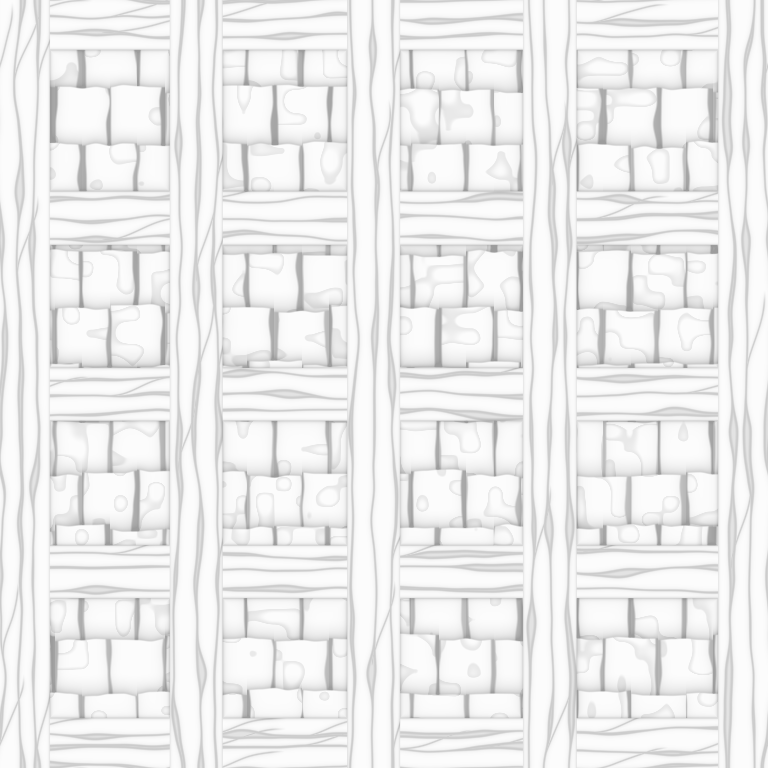
Write a WebGL 2 fragment shader that draws this texture map.

```glsl
#version 300 es
precision highp float;

uniform vec2 u_resolution;
out vec4 fragColor;

float hash(vec2 p) {
    vec3 q = fract(p.xyx * vec3(0.1031, 0.1030, 0.0973));
    q += dot(q, q.yzx + 33.33);
    return fract((q.x + q.y) * q.z);
}

// Value noise that wraps along x after the given period
float noise(vec2 p, float period) {
    vec2 i = floor(p), f = fract(p);
    f = f * f * (3.0 - 2.0 * f);
    float x0 = mod(i.x, period), x1 = mod(i.x + 1.0, period);
    return mix(mix(hash(vec2(x0, i.y)), hash(vec2(x1, i.y)), f.x),
               mix(hash(vec2(x0, i.y + 1.0)), hash(vec2(x1, i.y + 1.0)), f.x), f.y);
}

// Nearest beam: depth inside it, offset from its centre, index, half width
vec4 nearestBeam(float v) {
    vec2 beams[5] = vec2[5](vec2(0.0, 0.065), vec2(0.2555, 0.0345),
        vec2(0.4865, 0.0345), vec2(0.716, 0.035), vec2(1.0, 0.065));
    vec4 best = vec4(-1.0);
    for (int i = 0; i < 5; i++) {
        float offset = v - beams[i].x;
        float depth = beams[i].y - abs(offset);
        if (depth > best.x) best = vec4(depth, offset, float(i % 4), beams[i].y);
    }
    return best;
}

// Darkness of a wavering grain line with a soft rim and a paler wide core
float grainLine(float d, float width) {
    float e = abs(d) - width;
    float core = 1.0 - smoothstep(-0.0012, 0.0012, e);
    float pale = smoothstep(0.0015, 0.005, -e);
    return core * mix(0.19, 0.10, pale) + 0.06 * exp(-max(e, 0.0) * 420.0) * (1.0 - core);
}

float woodDarkness(vec4 beam, float along, float axis) {
    float dark = 0.0;
    for (float k = -2.0; k <= 2.0; k++) {
        if (abs(k) * 0.0235 > beam.w - 0.005) continue;
        float id = beam.z * 7.0 + k + 10.0 + axis * 40.0;
        float bend = (noise(vec2(along * 9.0, id), 9.0) - 0.5) * 0.012
                   + (noise(vec2(along * 25.0, id), 25.0) - 0.5) * 0.004;
        float swell = noise(vec2(along * 16.0, id + 100.0), 16.0);
        float d = beam.y - k * 0.0235 - bend;
        dark = max(dark, grainLine(d, 0.0011 + 0.0055 * swell * swell * swell));

        // Occasional fork towards the next line
        float cell = floor(along * 8.0), t = fract(along * 8.0);
        if (hash(vec2(cell, id + 200.0)) < 0.22) {
            float fork = d - 0.0235 * smoothstep(0.1, 0.9, t);
            float taper = smoothstep(0.0, 0.1, t) * smoothstep(1.0, 0.8, t);
            dark = max(dark, taper * grainLine(fork, 0.0009));
        }
    }
    return dark;
}

// Staggered blocks, each row standing in front of the one above
float blockDarkness(vec2 uv) {
    vec2 p = vec2(uv.x * 14.0, uv.y * 14.0 - 0.34);
    float dark = 0.2;
    for (float r = 1.0; r >= -1.0; r--) {
        float row = floor(p.y) + r;
        float x = p.x + 0.5 * (1.0 - mod(row, 2.0));
        vec2 id = vec2(floor(x), row);
        vec2 q = vec2(fract(x), p.y - row);
        float seed = hash(id + 17.0);
        float top = 0.96 + 0.14 * seed + 0.05 * (noise(vec2(x * 4.0, row), 64.0) - 0.5);
        float left = 0.01 + 0.05 * hash(id + 31.0)
                   + 0.05 * (noise(vec2(q.y * 2.5, id.x + row * 19.0), 64.0) - 0.5);
        float right = 0.99 - 0.07 * hash(id + 53.0)
                    - 0.08 * (noise(vec2(q.y * 2.5, id.x + row * 23.0 + 300.0), 64.0) - 0.5);
        float side = max(left - q.x, q.x - right);

        // Face: contact shading and shallow chipped patches
        float patchNoise = noise(p * vec2(2.7, 3.1) + seed * 9.0, 64.0);
        float face = 0.05 * smoothstep(0.4, 0.0, q.y) + 0.04 * exp(side * 14.0);
        face += 0.075 * smoothstep(0.64, 0.67, patchNoise)
              * (1.0 - smoothstep(0.67, 0.82, patchNoise));
        float gap = 0.17 + 0.17 * smoothstep(0.2, 0.9, fract(q.x + 0.5 + 0.4 * seed));
        float layer = mix(face, gap, smoothstep(-0.025, 0.025, side));

        float rise = q.y - top;
        dark += 0.16 * exp(-max(rise, 0.0) * 16.0);
        dark = mix(layer, dark, smoothstep(-0.02, 0.02, rise));
    }
    return dark;
}

void main() {
    vec2 uv = gl_FragCoord.xy / u_resolution;
    vec4 post = nearestBeam(uv.x), rail = nearestBeam(uv.y);

    // Blocks recessed behind the frame
    float inset = max(-max(post.x, rail.x), 0.0);
    float dark = blockDarkness(uv) + 0.16 * exp(-inset * 600.0) + 0.03 * exp(-inset * 120.0);

    // Rails, then posts over them
    float railDark = woodDarkness(rail, uv.x, 1.0) + 0.16 * exp(-abs(rail.x) * 700.0);
    dark = mix(dark, railDark, smoothstep(-0.001, 0.001, rail.x));
    float postDark = woodDarkness(post, uv.y, 0.0) + 0.13 * exp(-abs(post.x) * 700.0);
    dark = mix(dark, postDark, smoothstep(-0.001, 0.001, post.x));

    fragColor = vec4(vec3(0.99 - min(dark, 0.38)), 1.0);
}
```
